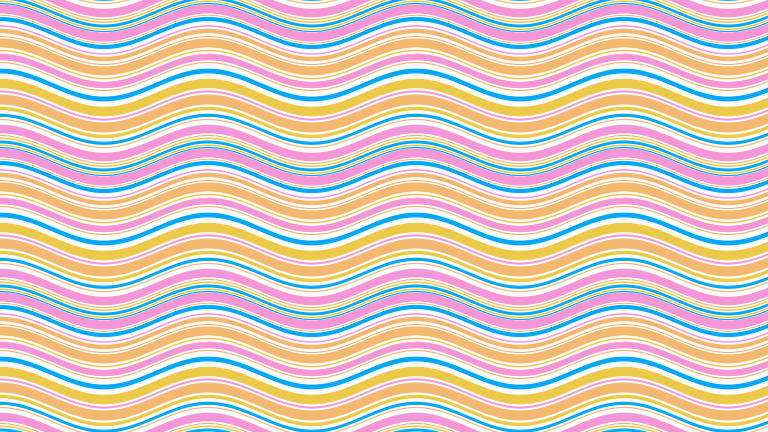
Write a Shadertoy shader that draws this pattern.

```glsl
#define ROWS 3.0            // repeats down the canvas
#define WAVELENGTH 0.4815   // in canvas heights
#define AMPLITUDE 0.0324    // in canvas heights
#define UNITS 144.0         // stripe units per repeat
#define PAPER vec3(1.0)
#define PINK vec3(0.96, 0.59, 0.84)
#define ORANGE vec3(0.96, 0.72, 0.44)
#define YELLOW vec3(0.93, 0.79, 0.29)
#define BLUE vec3(0.0, 0.66, 0.97)

const float TAU = 6.283185;
const int STRIPE_COUNT = 23;

// Stripe centre and width in units, measured downwards, grouped by ink
const vec2 STRIPES[STRIPE_COUNT] = vec2[STRIPE_COUNT](
    // pink
    vec2(9.0, 9.0), vec2(26.0, 1.5), vec2(57.0, 6.5), vec2(91.5, 2.0),
    vec2(129.0, 8.5),
    // orange
    vec2(15.3, 1.0), vec2(31.0, 4.5), vec2(36.5, 1.2), vec2(43.0, 9.0),
    vec2(62.5, 1.2), vec2(99.5, 10.0), vec2(119.5, 1.2), vec2(135.5, 1.2),
    // yellow
    vec2(1.3, 1.5), vec2(50.5, 1.5), vec2(83.5, 9.5), vec2(108.5, 3.5),
    vec2(138.3, 1.5),
    // blue
    vec2(3.5, 1.2), vec2(19.0, 4.2), vec2(71.0, 4.8), vec2(115.3, 3.2),
    vec2(142.0, 3.0)
);

vec3 inkOf(int i) {
    return i < 5 ? PINK : i < 13 ? ORANGE : i < 18 ? YELLOW : BLUE;
}

// Share of a pixel footprint covered by a stripe at signed distance d
float coverage(float d, float width, float footprint) {
    float top = min(d + 0.5 * footprint, 0.5 * width);
    float bottom = max(d - 0.5 * footprint, -0.5 * width);
    return max(top - bottom, 0.0) / footprint;
}

void mainImage(out vec4 fragColor, in vec2 fragCoord) {
    vec2 p = fragCoord / iResolution.y;
    float phase = TAU * p.x / WAVELENGTH;

    // Depth below the top edge, straightened along the wave
    float depth = 1.0 - p.y - AMPLITUDE * (1.0 - cos(phase));
    float slope = AMPLITUDE * TAU / WAVELENGTH * sin(phase);
    float scale = ROWS * UNITS;
    float footprint = scale / iResolution.y * length(vec2(1.0, slope));
    float position = depth * scale;

    // Add each ink by its coverage, wrapping across repeats
    vec3 color = PAPER;
    for (int i = 0; i < STRIPE_COUNT; i++) {
        float d = mod(position - STRIPES[i].x + 0.5 * UNITS, UNITS) - 0.5 * UNITS;
        color += (inkOf(i) - PAPER) * coverage(d, STRIPES[i].y, footprint);
    }
    fragColor = vec4(clamp(color, 0.0, 1.0), 1.0);
}
```
